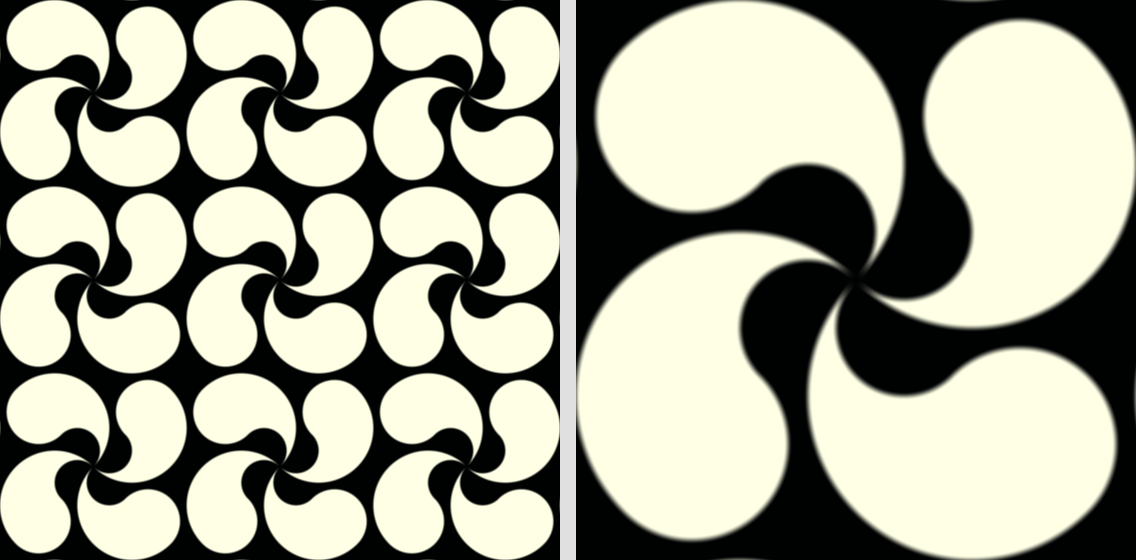
Left: the whole. Right: its middle third, enlarged.
Give the GLSL for this pattern, as a three.js fragment shader.

```glsl
// Three by three pinwheels of four cream comma-shaped petals on black.
// Each petal is built from three circles strung on one diagonal: a large half
// disc, a smaller round head, and a notch cut out beside the pointed tip.

varying vec2 vUv;

const float REPEATS = 3.0;            // pinwheels across and down
const float BODY_RADIUS = 0.2929;     // large half disc, in cell units
const float HEAD_RADIUS = 0.1716;     // round end of the petal
const float NOTCH_RADIUS = BODY_RADIUS - HEAD_RADIUS;
const float EDGE_SOFTNESS = 0.0075;   // half width of the edge, in cell units
const vec3 CREAM = vec3(0.995, 1.0, 0.895);
const vec3 BLACK = vec3(0.0, 0.006, 0.008);

const float DIAGONAL = 0.70710678;
const vec2 AXIS = vec2(-DIAGONAL, DIAGONAL);   // from tip to head
const vec2 SIDE = vec2(DIAGONAL, DIAGONAL);    // towards the bulging flank

// Soft coverage of a disc centred on the petal axis.
float disc(vec2 p, float along, float radius, float softness) {
  float d = length(p - vec2(along, 0.0)) - radius;
  return 1.0 - smoothstep(-softness, softness, d);
}

// Petal with its tip at the origin; x runs along the axis, y to the flank.
float petal(vec2 p, float softness) {
  float body = disc(p, BODY_RADIUS, BODY_RADIUS, softness);
  float notch = disc(p, NOTCH_RADIUS, NOTCH_RADIUS, softness);
  float head = disc(p, 2.0 * BODY_RADIUS - HEAD_RADIUS, HEAD_RADIUS, softness);
  return p.y > 0.0 ? max(body - notch, 0.0) : head;
}

// Nearest lattice copy of p around an anchor, so edges cross cell borders.
vec2 repeatAround(vec2 p, vec2 anchor) {
  return fract(p - anchor + 0.5) - 0.5 + anchor;
}

void main() {
  vec2 p = vUv * REPEATS - 0.5;
  vec2 footprint = fwidth(p);
  float softness = max(EDGE_SOFTNESS, 0.75 * max(footprint.x, footprint.y));

  // Four petals, each a quarter turn from the last
  float coverage = 0.0;
  for (int i = 0; i < 4; i++) {
    vec2 q = repeatAround(p, AXIS * BODY_RADIUS);
    coverage += petal(vec2(dot(q, AXIS), dot(q, SIDE)), softness);
    p = vec2(p.y, -p.x);
  }

  gl_FragColor = vec4(mix(BLACK, CREAM, min(coverage, 1.0)), 1.0);
}
```
